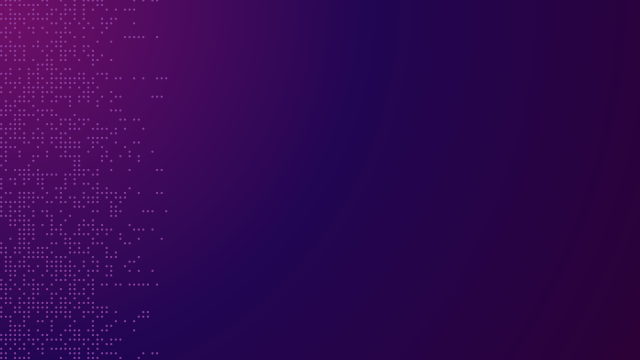
Reproduce this background procedurally as a Shadertoy shader.

```glsl
const vec3 MAGENTA = vec3(0.45, 0.06, 0.41);
const vec3 INDIGO = vec3(0.132, 0.022, 0.325);
const vec3 PLUM = vec3(0.17, 0.004, 0.215);
const vec3 LILAC = vec3(0.58, 0.28, 0.66);

const float PITCH = 0.01273;               // grid spacing, in canvas heights
const float DOT_RADIUS = 0.0030;
const vec2 GRID_ORIGIN = vec2(0.0035, 0.0012);

float hash(vec2 p) {
    vec3 q = fract(p.xyx * vec3(0.1031, 0.1030, 0.0973));
    q += dot(q, q.yzx + 33.33);
    return fract((q.x + q.y) * q.z);
}

// Three-stop ramp with the middle colour halfway
vec3 ramp(float t, vec3 start, vec3 middle, vec3 end) {
    vec3 inner = mix(start, middle, clamp(t * 2.0, 0.0, 1.0));
    return mix(inner, end, clamp(t * 2.0 - 1.0, 0.0, 1.0));
}

float disc(vec2 p, float radius, float blur) {
    return 1.0 - smoothstep(radius - blur, radius + blur, length(p));
}

// 1 for an occupied cell; each row thins out and stops at its own reach
float occupied(vec2 cell) {
    float reach = mix(20.0, 37.0, hash(vec2(cell.y, 71.0)));
    float density = mix(0.57, 0.34, clamp(cell.x / 30.0, 0.0, 1.0));
    float cluster = hash(floor(cell / vec2(4.0, 2.0)) + 19.0);
    density += 0.35 * (cluster - 0.5);
    density *= mix(0.75, 1.2, hash(vec2(cell.y, 13.0)));
    return step(hash(cell + 5.0), density) * step(cell.x, reach);
}

float dotGrid(vec2 p, float pitch, float radius, float blur) {
    vec2 cell = floor(p / pitch + 0.5);
    return disc(p - cell * pitch, radius, blur) * occupied(cell);
}

void mainImage(out vec4 fragColor, in vec2 fragCoord) {
    // Canvas heights, measured right and down from the top-left corner
    vec2 size = iResolution.xy / iResolution.y;
    vec2 p = fragCoord / iResolution.y;
    p.y = 1.0 - p.y;

    // Radial backdrop
    vec3 color = ramp(length(p) / length(size), MAGENTA, INDIGO, PLUM);

    // Scattered dots along the left side
    float blur = 0.6 / iResolution.y;
    float dots = dotGrid(p - GRID_ORIGIN, PITCH, DOT_RADIUS, blur);
    color = mix(color, LILAC, 0.85 * dots);

    fragColor = vec4(color, 1.0);
}
```
